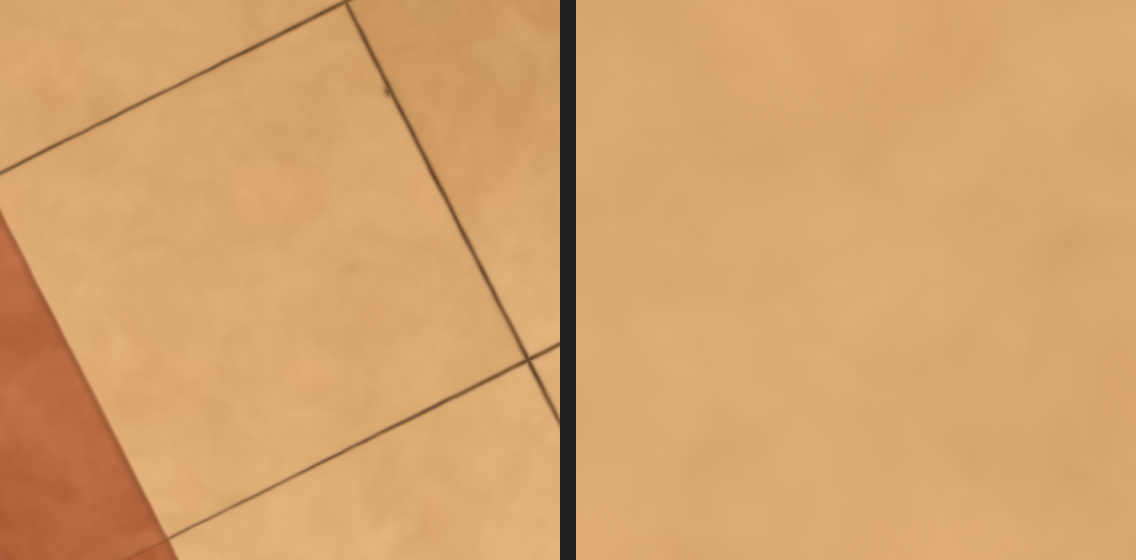
Left: the whole. Right: its middle third, enlarged.
A Shadertoy shader for this texture:

```glsl
float hash(vec2 p) {
    vec3 q = fract(vec3(p.xyx) * 0.1031);
    q += dot(q, q.yzx + 33.33);
    return fract((q.x + q.y) * q.z);
}

float noise(vec2 p) {
    vec2 i = floor(p), f = fract(p);
    f = f * f * (3.0 - 2.0 * f);
    return mix(mix(hash(i), hash(i + vec2(1, 0)), f.x),
               mix(hash(i + vec2(0, 1)), hash(i + vec2(1, 1)), f.x), f.y);
}

float fbm(vec2 p) {
    float sum = 0.0, amp = 0.5;
    for (int i = 0; i < 4; i++) {
        sum += amp * noise(p);
        p = mat2(1.6, 1.2, -1.2, 1.6) * p + 17.3;
        amp *= 0.5;
    }
    return sum;
}

// Soft line profile, one at the centre
float line(float d, float width) {
    return exp(-d * d / (width * width));
}

void mainImage(out vec4 fragColor, in vec2 fragCoord) {
    vec2 uv = fragCoord / iResolution.xy;
    float soft = max(0.005, 1.0 / iResolution.y);

    // Rotated, slightly skewed grid, measured from one crossing of the joints
    const float tileSize = 0.718;
    float angle = radians(26.4);
    vec2 across = vec2(cos(angle), sin(angle));
    vec2 rel = uv - vec2(0.943, 0.357);
    vec2 g = vec2(dot(rel, across), dot(rel, vec2(-across.y, across.x)));
    g.x += 0.011 * g.y;
    vec2 cell = floor(g / tileSize);

    // Cloudy mottling with fine grain
    vec2 warp = vec2(fbm(uv * 8.0), fbm(uv * 8.0 + 31.0));
    float cloud = fbm(uv * 8.0 + warp * 1.5 + cell * 7.0) - 0.47;
    float grain = fbm(uv * 30.0 + warp * 2.0) - 0.47;

    // Sand tiles, darker toward the upper right, lit near the crossing
    float right = smoothstep(-0.004, 0.004, g.x);
    float light = 0.94 - 0.46 * uv.y + 0.75 * cloud + 0.45 * grain;
    light -= 0.4 * smoothstep(0.1, 0.5, g.y) * right;
    light += 0.35 * exp(-dot(rel, rel) * 60.0) * right;
    vec3 sand = mix(vec3(0.795, 0.59, 0.37), vec3(0.888, 0.69, 0.48), light);
    sand += vec3(0.006, -0.004, -0.002) * (noise(uv * 9.0 + 9.0) - 0.5) * 2.0;

    // Terracotta column with a shaded rim that blends into the sand
    float edge = g.x + tileSize + 0.002 * (noise(uv * 30.0) - 0.5);
    vec3 clay = vec3(0.70, 0.395, 0.235) + vec3(0.14, 0.12, 0.10) * cloud + 0.06 * grain;
    clay = mix(clay, vec3(0.53, 0.32, 0.18), 0.55 * smoothstep(-0.018, 0.0, edge));
    float sandMask = smoothstep(-soft, soft, edge);
    vec3 color = mix(clay, sand, sandMask);

    // Blurred joints of uneven strength, fading toward the left
    float wobble = 0.0015 * (noise(uv * 35.0) - 0.5);
    float wear = noise(g * 40.0 + 5.0);
    float rowDistance = abs(g.y - round(g.y / tileSize) * tileSize + wobble);
    float taper = smoothstep(-0.65, 0.03, g.x);
    taper = max(taper, 0.45 * smoothstep(0.3, 0.4, g.y));
    float rowJoint = line(rowDistance, 0.0033 + 0.0012 * taper)
                   * (0.42 + 0.28 * taper + 0.16 * wear) * mix(0.45, 1.0, sandMask);
    float columnJoint = line(g.x + wobble, 0.0044 + 0.0008 * wear) * (0.66 + 0.16 * wear);

    // Chip that widens the long joint on one side
    vec2 chipOffset = (g - vec2(-0.004, 0.541)) * vec2(1.0, 0.7);
    float chip = 0.75 * line(length(chipOffset), 0.0075);
    vec3 grout = mix(vec3(0.31, 0.19, 0.10), vec3(0.42, 0.28, 0.15), noise(g * 28.0));
    color = mix(color, grout, max(max(rowJoint, columnJoint), chip));

    // Faint shade beside the joints
    float halo = exp(-min(rowDistance, abs(g.x)) * 110.0);
    color *= 1.0 - 0.05 * halo * sandMask;

    fragColor = vec4(clamp(color, 0.0, 1.0), 1.0);
}
```
